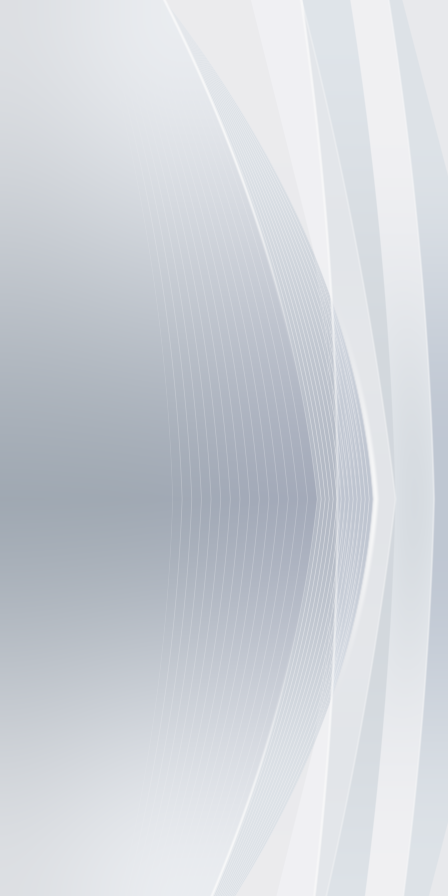
Write a Shadertoy shader that draws this background.

```glsl
#define FOLD_HEIGHT 0.443
#define FAN_LINES 15.0
#define MESH_LINES 14.0
#define FAN_STRENGTH 0.22
#define MESH_STRENGTH 0.42
#define LINE_WIDTH 0.0022
#define LOWER_FADE 1.22
#define MIST vec3(0.89, 0.90, 0.915)
#define SLATE vec3(0.64, 0.675, 0.715)
#define SILVER vec3(0.835, 0.855, 0.875)
#define PEARL vec3(0.94, 0.94, 0.95)

// Curve bending left as the distance d from the fold grows
float bend(float tip, float slope, float curve, float d) {
    return tip - slope * d - curve * d * d;
}

// Coverage of everything to the right of an edge
float rightOf(float x, float edge) {
    float soft = 0.9 / iResolution.x;
    return smoothstep(edge - soft, edge + soft, x);
}

float between(float x, float left, float right) {
    return rightOf(x, left) * (1.0 - rightOf(x, right));
}

float stroke(float dist, float width) {
    float pixel = 1.0 / iResolution.x;
    float reach = max(width, pixel);
    return (1.0 - smoothstep(0.0, reach, abs(dist))) * min(1.0, width / pixel);
}

// Evenly spaced strands interpolated between two curves
float strands(float x, float left, float right, float count) {
    float span = right - left;
    float t = (x - left) / max(span, 0.001) * count;
    float dist = (fract(t + 0.5) - 0.5) * span / count;
    return stroke(dist, LINE_WIDTH) * between(x, left, right);
}

void mainImage(out vec4 fragColor, in vec2 fragCoord) {
    vec2 uv = fragCoord / iResolution.xy;
    float x = uv.x;
    float d = abs(uv.y - FOLD_HEIGHT);
    float fade = d * (uv.y < FOLD_HEIGHT ? LOWER_FADE : 1.0);

    // Boundary curves, from left to right
    float fanEdge = bend(0.385, 0.06, 0.46, d);
    float meshLeft = bend(0.708, 0.213, 0.716, d);
    float meshRight = bend(0.833, 0.14, 1.25, d);
    float blade = bend(0.753, 0.0, 0.26, d);
    float chevron = bend(0.883, 0.24, 0.246, d);
    float bandLeft = bend(0.883, 0.05, 0.236, d);
    float bandRight = bend(0.969, 0.05, 0.236, d);
    float corner = 0.898 + (0.557 - d) * 0.52;

    // Backdrop darkening towards the fold
    float light = smoothstep(-0.08, 0.54, fade);
    vec3 color = mix(SLATE - 0.025, MIST, light);
    color += vec3(0.012, 0.004, 0.025) * smoothstep(0.2, 0.7, x) * (1.0 - light);
    color += 0.05 * (smoothstep(0.0, 0.4, x) - 0.5) * light;

    // Faint fan of lines
    float fan = strands(x, fanEdge, meshLeft, FAN_LINES);
    color = mix(color, PEARL, fan * FAN_STRENGTH * (1.0 - smoothstep(0.3, 0.52, d)));

    // Translucent mesh sheet with a second crossing weave
    vec3 sheet = mix(vec3(0.70, 0.725, 0.77), SILVER + 0.03, smoothstep(0.0, 0.42, fade));
    sheet += 0.045 * rightOf(x, blade);
    color = mix(color, sheet, between(x, meshLeft, meshRight));
    float mesh = strands(x, meshLeft, meshRight, MESH_LINES);
    float weave = strands(x, max(blade - 0.12 * d, meshLeft), meshRight, 9.0);
    color = mix(color, PEARL, max(mesh, weave * 0.6) * MESH_STRENGTH);

    // Bright folded sheet outside the mesh
    float outside = rightOf(x, meshRight);
    vec3 folded = mix(vec3(0.885, 0.895, 0.91), PEARL - 0.02, smoothstep(0.0, 0.4, d));
    color = mix(color, folded, outside);
    float glowLeft = 0.56 + (0.557 - d) * 0.5;
    color = mix(color, PEARL + 0.015, 0.65 * outside * between(x, glowLeft, blade));
    float shade = rightOf(x, blade) * outside * smoothstep(0.1, 0.3, d);
    color = mix(color, SILVER + 0.03, shade * 0.55);

    // Alternating grey and white bands on the right
    vec3 grey = mix(SILVER - 0.01, SILVER + 0.04, smoothstep(0.1, 0.557, d));
    color = mix(color, grey, rightOf(x, chevron));
    float across = clamp((x - bandLeft) / (bandRight - bandLeft), 0.0, 1.0);
    vec3 band = mix(SILVER + 0.025, PEARL, smoothstep(0.0, 0.42, d));
    band -= 0.02 * across * (1.0 - across) * 4.0 * (1.0 - smoothstep(0.0, 0.3, d));
    color = mix(color, band, rightOf(x, bandLeft));
    vec3 margin = mix(vec3(0.75, 0.78, 0.825), SILVER + 0.03, smoothstep(0.05, 0.4, d));
    color = mix(color, margin, rightOf(x, bandRight));
    color = mix(color, PEARL - 0.02, 0.8 * rightOf(x, corner));

    // Highlights along the folds
    float rim = stroke(x - meshLeft, 0.006) * smoothstep(0.1, 0.42, d);
    rim += stroke(x - blade, 0.005) * mix(0.45, 0.9, smoothstep(0.0, 0.3, d));
    rim += stroke(x - meshRight - 0.006, 0.01) * (1.0 - smoothstep(0.0, 0.24, d));
    rim += stroke(x - chevron, 0.004) * 0.4;
    rim += stroke(x - bandRight, 0.004) * 0.5;
    color = mix(color, vec3(0.98), clamp(rim, 0.0, 1.0) * 0.85);

    fragColor = vec4(clamp(color, 0.0, 1.0), 1.0);
}
```
